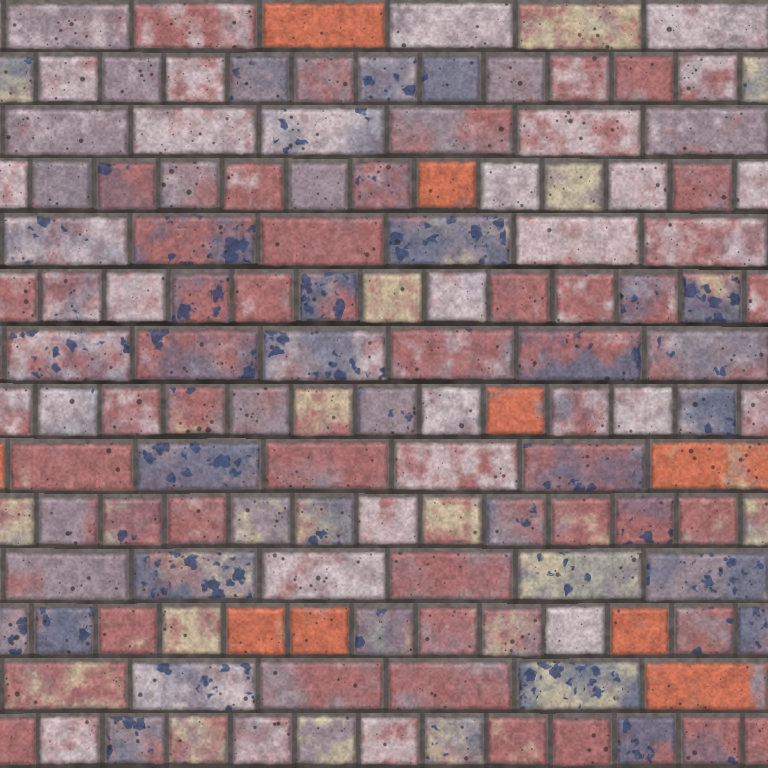
This texture is drawn by a WebGL 2 fragment shader. Its source:

```glsl
#version 300 es
precision highp float;
// Weathered brick wall: courses of long stretchers alternate with short headers.
// Each brick is a rough rounded box, tinted by hash and stained by layered noise,
// with blue blots, small pits and a shadow in the joint beneath it.

uniform vec2 u_resolution;
out vec4 outColor;

#define COURSES 14.0
#define STRETCHERS 6.0
#define HEADERS 12.0
#define BED_JOINT 0.0105
#define HEAD_JOINT 0.0085
#define CORNER 0.0035
#define ROUGHNESS 0.0045
#define BLOT_SCALE 66.0
#define PIT_SCALE 170.0
#define GRAIN 0.17
#define ORANGE_SHARE 0.08
#define TAU 6.2831853

const vec3 MAUVE  = vec3(0.57, 0.51, 0.54);
const vec3 RED    = vec3(0.62, 0.41, 0.41);
const vec3 ORANGE = vec3(0.74, 0.42, 0.33);
const vec3 PALE   = vec3(0.76, 0.71, 0.72);
const vec3 CREAM  = vec3(0.75, 0.71, 0.60);
const vec3 SLATE  = vec3(0.37, 0.40, 0.49);
const vec3 BLOT   = vec3(0.24, 0.28, 0.40);
const vec3 MORTAR = vec3(0.43, 0.40, 0.39);
const vec3 SHADOW = vec3(0.19, 0.17, 0.16);

float hash(vec2 p) {
    vec3 q = fract(p.xyx * 0.1031);
    q += dot(q, q.yzx + 33.33);
    return fract((q.x + q.y) * q.z);
}

float noise(vec2 p) {
    vec2 i = floor(p), f = fract(p);
    f = f * f * (3.0 - 2.0 * f);
    return mix(mix(hash(i), hash(i + vec2(1, 0)), f.x),
               mix(hash(i + vec2(0, 1)), hash(i + 1.0), f.x), f.y);
}

float fbm(vec2 p) {
    float sum = 0.0, gain = 0.533;
    for (int i = 0; i < 4; i++) {
        sum += gain * noise(p);
        p = p * 2.03 + 7.1;
        gain *= 0.5;
    }
    return sum;
}

// Coverage of scattered round marks; amount is the share of cells that hold one
float spots(vec2 p, float amount, float soft) {
    float cover = 0.0;
    for (int y = -1; y <= 1; y++)
    for (int x = -1; x <= 1; x++) {
        vec2 cell = floor(p) + vec2(x, y);
        vec2 centre = cell + vec2(hash(cell + 3.1), hash(cell + 8.7));
        float size = hash(cell + 15.3);
        float radius = mix(0.14, 0.62, size * size)
                     * smoothstep(0.0, 0.15, amount - hash(cell + 21.9));
        float edge = smoothstep(radius + soft, radius - soft, distance(p, centre));
        cover = max(cover, edge * smoothstep(0.0, 0.08, radius));
    }
    return cover;
}

float roundedBox(vec2 p, vec2 halfSize, float radius) {
    vec2 d = abs(p) - halfSize + radius;
    return length(max(d, 0.0)) + min(max(d.x, d.y), 0.0) - radius;
}

// Tint and stains of one brick; q is a position unique to that brick
vec3 brickColor(vec2 q, vec2 id, float pixel) {
    float tint = hash(id + 2.3), bloom = hash(id + 11.7), burn = hash(id + 29.1);
    float broad = fbm(q * 22.0), patches = fbm(q * 48.0 + 5.0);
    vec3 color = mix(MAUVE, RED, smoothstep(0.25, 0.8, tint + (broad - 0.5) * 1.1));
    float low = smoothstep(6.0, 11.0, id.y);
    vec3 chalk = mix(PALE, CREAM, step(0.72 - 0.3 * low, hash(id + 37.9)));
    color = mix(color, chalk, smoothstep(0.75, 1.25, bloom * 0.75 + patches) * 0.85);
    float orange = step(1.0 - ORANGE_SHARE, hash(id + 43.3));
    color = mix(color, ORANGE, orange * smoothstep(0.2, 0.5, broad + 0.1));

    // Blue firing wash and clustered blots
    float blue = smoothstep(0.5, 1.0, burn) * (1.0 - orange);
    color = mix(color, SLATE, blue * smoothstep(0.35, 0.65, fbm(q * 17.0 + 9.0)) * 0.8);
    float cluster = smoothstep(0.3, 0.7, noise(q * 25.0 + 4.0));
    vec2 wobble = 0.5 * vec2(noise(q * 190.0), noise(q * 190.0 + 31.0));
    float blots = spots(q * BLOT_SCALE + wobble, blue * cluster * 0.85, 0.04 + pixel * BLOT_SCALE);
    color = mix(color, BLOT, blots * 0.85);

    // Fine pits and grain
    float pits = spots(q * PIT_SCALE, 0.17 * noise(q * 40.0) + 0.03, 0.08 + pixel * PIT_SCALE * 0.5);
    color = mix(color, SHADOW, pits * 0.65);
    return color * (1.0 + GRAIN * (noise(q * 330.0) - 0.5) + 0.3 * (fbm(q * 110.0) - 0.5));
}

void main() {
    vec2 uv = gl_FragCoord.xy / u_resolution;
    float pixel = 1.0 / u_resolution.y;

    // Courses run downward, slightly compressed in the upper half
    float down = 1.0 - uv.y;
    down += 0.008 * max(0.0, sin(TAU * down)) + 0.0015 * (noise(uv * vec2(7, 3)) - 0.5);
    float course = clamp(floor(down * COURSES), 0.0, COURSES - 1.0);
    float header = mod(course, 2.0);
    float count = mix(STRETCHERS, HEADERS, header);
    float shift = mix(0.04, 0.56, header) + (hash(vec2(course, 5.0)) - 0.5) * mix(0.05, 0.2, header);
    float along = uv.x * count - shift;
    vec2 id = vec2(mod(floor(along), count), course);
    vec2 p = vec2((fract(along) - 0.5) / count, 0.5 / COURSES - (down - course / COURSES));

    // Brick outline with small misplacement and chipped edges
    vec2 q = p + id * vec2(1.73, 2.31) + 1.0;
    vec2 halfSize = 0.5 * vec2(1.0 / count - HEAD_JOINT, 1.0 / COURSES - BED_JOINT);
    vec2 slip = 0.0028 * (vec2(hash(id + 51.0), hash(id + 63.0)) - 0.5);
    float d = roundedBox(p - slip, halfSize, CORNER) + ROUGHNESS * (fbm(q * 75.0) - 0.5);
    float brick = smoothstep(0.0006 + pixel, -0.0006 - pixel, d);

    // Mortar, darkest just under each brick
    float under = smoothstep(halfSize.y - 0.002, halfSize.y + 0.001, slip.y - p.y);
    float depth = mix(0.65, 1.0, smoothstep(0.25, 0.0, abs(down - 0.43)));
    vec3 mortar = MORTAR * (0.8 + 0.4 * fbm(uv * 130.0));
    mortar *= 1.0 - 0.2 * smoothstep(0.0, 0.002, abs(p.x) - halfSize.x);
    mortar = mix(mortar, SHADOW, under * depth * (0.65 + 0.5 * noise(uv * 60.0)));

    // Worn rim: dim border, faint light along the top arris
    vec3 face = brickColor(q, id, pixel);
    face *= mix(0.76, 1.03, smoothstep(0.0, 0.006, -d));
    face += 0.07 * smoothstep(0.006, 0.001, abs(p.y - slip.y - halfSize.y + 0.003));
    outColor = vec4(mix(mortar, face, brick), 1.0);
}
```
